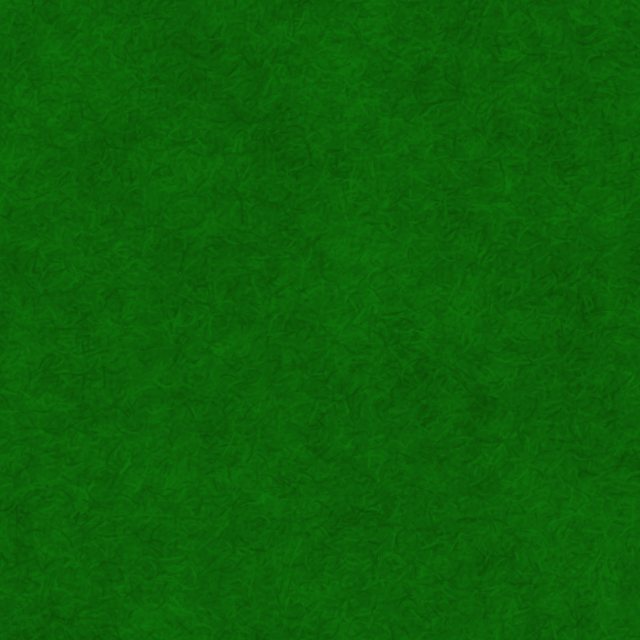
Write a WebGL 2 fragment shader that draws this texture.

```glsl
#version 300 es
precision highp float;
// Dense mown lawn: layers of short, soft, overlapping grass blades in close greens.

uniform vec2 u_resolution;
out vec4 fragColor;

const vec3  MEAN_GREEN   = vec3(0.048, 0.382, 0.032);
const vec3  GREEN_SPREAD = vec3(0.004, 0.036, 0.004);

const int   LAYERS         = 10;
const float CELLS          = 40.0;    // blade cells across the canvas
const vec2  HALF_LENGTH    = vec2(0.008, 0.024);
const vec2  HALF_WIDTH     = vec2(0.0014, 0.0026);
const float BEND           = 9.0;     // curvature of the blades
const float EDGE_SOFTNESS  = 0.0017;
const float BLADE_OPACITY  = 0.8;
const float BLADE_CONTRAST = 1.55;

const float CLUMP_SCALE    = 9.0;     // areas of shared blade direction
const float ANGLE_SCATTER  = 2.2;
const float PATCH_SCALE    = 6.0;     // broad light and dark areas
const float PATCH_CONTRAST = 1.1;
const float TUFT_SCALE     = 24.0;
const float TUFT_CONTRAST  = 0.9;
const float GRAIN_SCALE    = 130.0;
const float GRAIN_CONTRAST = 1.0;
const float PI = 3.14159;

vec4 hash4(vec3 p) {
    vec4 q = fract(p.xyzx * vec4(0.1031, 0.1030, 0.0973, 0.1099));
    q += dot(q, q.wzxy + 33.33);
    return fract((q.xxyz + q.yzzw) * q.zywx);
}

float gradientAt(vec2 corner, vec2 offset) {
    float angle = 2.0 * PI * hash4(vec3(corner, 71.0)).x;
    return dot(vec2(cos(angle), sin(angle)), offset);
}

// Gradient noise, roughly -0.7 to 0.7
float gradientNoise(vec2 p) {
    vec2 cell = floor(p);
    vec2 f = p - cell;
    vec2 u = f * f * f * (f * (f * 6.0 - 15.0) + 10.0);
    float bottom = mix(gradientAt(cell, f),
                       gradientAt(cell + vec2(1, 0), f - vec2(1, 0)), u.x);
    float top = mix(gradientAt(cell + vec2(0, 1), f - vec2(0, 1)),
                    gradientAt(cell + vec2(1, 1), f - vec2(1, 1)), u.x);
    return mix(bottom, top, u.y);
}

// Coverage of a tapered, slightly bent blade centred on the origin
float bladeMask(vec2 p, float angle, float halfLength, float halfWidth, float bend, float edge) {
    vec2 axis = vec2(cos(angle), sin(angle));
    float along = dot(p, axis);
    float across = dot(p, vec2(-axis.y, axis.x)) - bend * along * along;
    float reach = abs(along) / halfLength;
    float width = halfWidth * (1.0 - 0.5 * reach * reach);
    float side = 1.0 - smoothstep(width - edge, width + edge, abs(across));
    return side * (1.0 - smoothstep(0.7, 1.0, reach));
}

// Lays one layer of blades over the tone so far
float addBlades(float tone, vec2 uv, float layer, float clumpAngle, float edge) {
    vec2 shift = hash4(vec3(layer, 5.0, 17.0)).xy;
    vec2 p = uv * CELLS + shift;
    vec2 home = floor(p);
    for (int y = -1; y <= 1; y++) {
        for (int x = -1; x <= 1; x++) {
            vec2 cell = home + vec2(x, y);
            vec4 place = hash4(vec3(cell, layer + 1.0));
            vec4 form = hash4(vec3(cell, layer + 41.0));
            vec2 local = (p - cell - place.xy) / CELLS;
            float angle = clumpAngle + (place.z - 0.5) * ANGLE_SCATTER;
            float mask = bladeMask(local, angle,
                                   mix(HALF_LENGTH.x, HALF_LENGTH.y, form.x),
                                   mix(HALF_WIDTH.x, HALF_WIDTH.y, form.y),
                                   (form.z - 0.5) * 2.0 * BEND, edge);
            float shade = 2.0 * place.w - 1.0;
            tone = mix(tone, shade, mask * BLADE_OPACITY);
        }
    }
    return tone;
}

void main() {
    float canvas = min(u_resolution.x, u_resolution.y);
    vec2 uv = gl_FragCoord.xy / canvas;
    float edge = max(EDGE_SOFTNESS, 0.75 / canvas);

    // Blades, back to front; each layer follows its own direction field
    float blades = 0.0;
    for (int i = 0; i < LAYERS; i++) {
        float layer = float(i);
        float clumpAngle = 0.4 + 2.5 * gradientNoise(uv * CLUMP_SCALE + 13.7 * layer);
        blades = addBlades(blades, uv, layer, clumpAngle, edge);
    }

    // Uneven growth and fine texture
    float tone = blades * BLADE_CONTRAST
               + gradientNoise(uv * PATCH_SCALE + 3.1) * PATCH_CONTRAST
               + gradientNoise(uv * TUFT_SCALE + 8.6) * TUFT_CONTRAST
               + gradientNoise(uv * GRAIN_SCALE) * GRAIN_CONTRAST;

    fragColor = vec4(MEAN_GREEN + GREEN_SPREAD * clamp(tone, -2.4, 2.2), 1.0);
}
```
